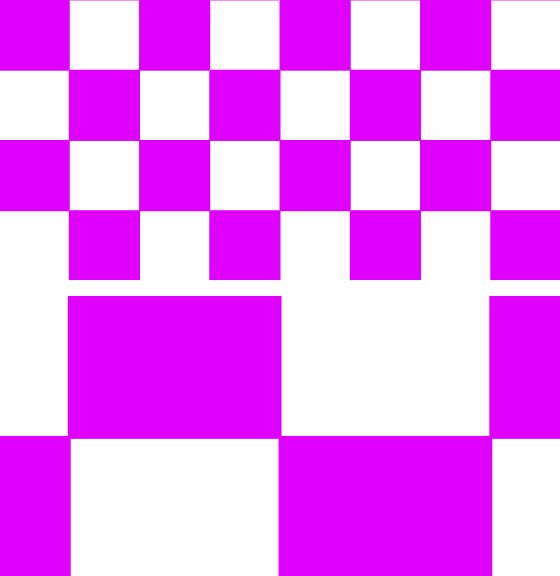
Top, the full canvas; bottom, a detail of the centre.
A WebGL 2 fragment shader for this pattern:

```glsl
#version 300 es
precision highp float;
// Magenta and white checkerboard whose magenta squares slightly overlap at the corners.

uniform vec2 u_resolution;
out vec4 outColor;

// Lengths are fractions of the canvas height.
const float PITCH = 0.2509;                       // spacing of the checker cells
const float HALF_SIDE = 0.1272;                   // half the side of a magenta square
const vec2 FIRST_CENTER = vec2(0.1219, 0.8747);   // center of the top left square
const vec3 MAGENTA = vec3(0.88, 0.0, 1.0);
const vec3 WHITE = vec3(1.0);

// Signed distance to a lattice of squares, one every two cells each way.
float squareLattice(vec2 p) {
    float period = 2.0 * PITCH;
    vec2 local = (fract(p / period + 0.5) - 0.5) * period;
    vec2 edge = abs(local) - HALF_SIDE;
    return max(edge.x, edge.y);
}

void main() {
    vec2 p = gl_FragCoord.xy / u_resolution.y - FIRST_CENTER;
    float pixel = 1.0 / u_resolution.y;

    // Two lattices, shifted diagonally by one cell, form the checks.
    float dist = min(squareLattice(p), squareLattice(p - PITCH));

    // Blend over one pixel to smooth the edges.
    float coverage = clamp(0.5 - dist / pixel, 0.0, 1.0);
    outColor = vec4(mix(WHITE, MAGENTA, coverage), 1.0);
}
```
